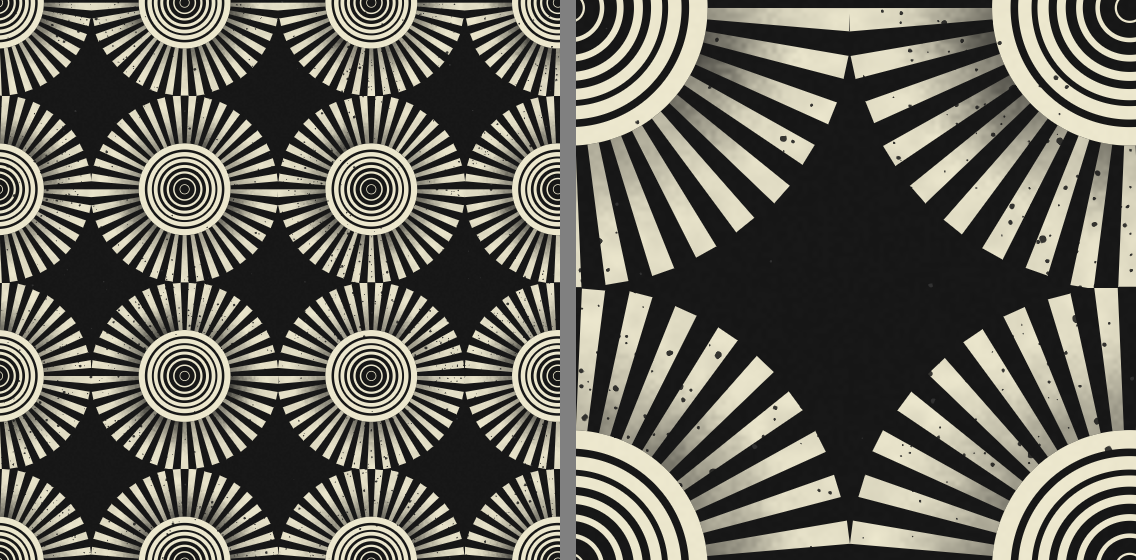
Left, the full canvas; right, a detail of the centre.
A WebGL 2 fragment shader for this pattern:

```glsl
#version 300 es
precision highp float;

#define REPEATS 3.0
#define CENTRE_SHIFT vec2(-0.011, -0.014)
#define RAYS 37.0
#define RAY_DUTY 0.49
#define RAY_END 0.502
#define HUB_OUTER 0.246
#define HUB_INNER 0.213
#define RING_STEP 0.0325
#define RING_FIRST 0.025
#define SHADE_DEPTH 0.85
#define SPECK_DENSITY 0.16

uniform vec2 u_resolution;
out vec4 fragColor;

const float TAU = 6.2831853;
const vec3 INK = vec3(0.09);
const vec3 CREAM = vec3(0.925, 0.905, 0.805);

float hash(vec2 p) {
    vec3 q = fract(p.xyx * vec3(0.1031, 0.1030, 0.0973));
    q += dot(q, q.yzx + 33.33);
    return fract((q.x + q.y) * q.z);
}

float noise(vec2 p) {
    vec2 i = floor(p), f = fract(p);
    f = f * f * (3.0 - 2.0 * f);
    return mix(mix(hash(i), hash(i + vec2(1, 0)), f.x),
               mix(hash(i + vec2(0, 1)), hash(i + vec2(1, 1)), f.x), f.y);
}

// Coverage of a shape from its signed distance
float fill(float dist, float pixel) {
    return clamp(0.5 - dist / pixel, 0.0, 1.0);
}

// Irregular dots, at most one in each grid cell
float specks(vec2 p, float density, float pixel) {
    vec2 cell = floor(p);
    vec2 centre = 0.3 + 0.4 * vec2(hash(cell + 17.3), hash(cell + 41.7));
    float size = mix(0.08, 0.26, pow(hash(cell + 73.1), 2.0));
    float wobble = 0.12 * (noise(p * 5.0) - 0.5);
    float dist = length(fract(p) - centre) - size + wobble;
    return step(hash(cell + 5.9), density) * fill(dist, pixel);
}

void main() {
    vec2 grid = gl_FragCoord.xy / u_resolution.y * REPEATS;
    float pixel = REPEATS / u_resolution.y;
    vec2 tile = floor(grid - CENTRE_SHIFT + 0.5);
    vec2 p = grid - CENTRE_SHIFT - tile;
    vec2 wearSpace = grid + 20.0;
    float radius = length(p);

    // Tapered rays with straight ends, a gap at the top and a ray at the bottom
    float turn = atan(p.x, p.y) / TAU * RAYS;
    float ray = mod(floor(turn), RAYS);
    float local = (fract(turn) - 0.5) * TAU / RAYS;
    float along = radius * cos(local);
    float across = abs(radius * sin(local));
    float rayHash = hash(vec2(ray, 3.0) + (tile + 5.0) * 13.7);
    float halfWidth = along * tan(RAY_DUTY * 0.5 * TAU / RAYS);
    float end = RAY_END + 0.008 * (rayHash - 0.5);
    float rays = fill(max(across - halfWidth, along - end), pixel)
               * fill(HUB_OUTER - radius, pixel);

    // Solid hub band around rings that thicken outwards
    float hub = fill(max(radius - HUB_OUTER, HUB_INNER - radius), pixel);
    float ring = clamp(round((radius - RING_FIRST) / RING_STEP), 0.0, 5.0);
    float ringDist = abs(radius - RING_FIRST - ring * RING_STEP);
    hub = max(hub, fill(ringDist - 0.002 * (ring + 1.0), pixel));

    // Shadow beside the hub, uneven from ray to ray
    float cluster = noise(p / max(radius, 0.01) * 1.8 + tile * 7.3 + 30.0);
    float strength = SHADE_DEPTH * clamp(0.25 + 0.5 * rayHash + 0.5 * (cluster - 0.5), 0.0, 1.0);
    float grain = noise(wearSpace * 110.0) - 0.5;
    float reach = smoothstep(0.22, 0.44, radius + 0.025 * grain);
    float shade = 1.0 - strength * (1.0 - reach);
    shade -= 0.08 * noise(wearSpace * 28.0) * step(HUB_OUTER, radius);

    // Worn specks in patches, mostly on the rays
    float patchiness = smoothstep(0.3, 0.8, noise(wearSpace * 3.0));
    float density = SPECK_DENSITY * (0.15 + patchiness);
    density *= mix(0.12, 1.0, step(HUB_OUTER, radius));
    float wear = max(specks(wearSpace * 34.0, density, pixel * 34.0),
                     specks(wearSpace * 61.0 + 9.0, density * 0.7, pixel * 61.0));

    vec3 rayColor = mix(INK, CREAM, shade);
    vec3 color = mix(INK, rayColor, rays);
    color = mix(color, CREAM, hub);
    color = mix(color, INK, wear * 0.85);

    // Faint pale dust on the dark ground
    float dust = specks(wearSpace * 48.0 + 3.0, 0.006, pixel * 48.0);
    color += 0.10 * dust * (1.0 - max(rays, hub));
    color += 0.012 * grain;
    fragColor = vec4(color, 1.0);
}
```
